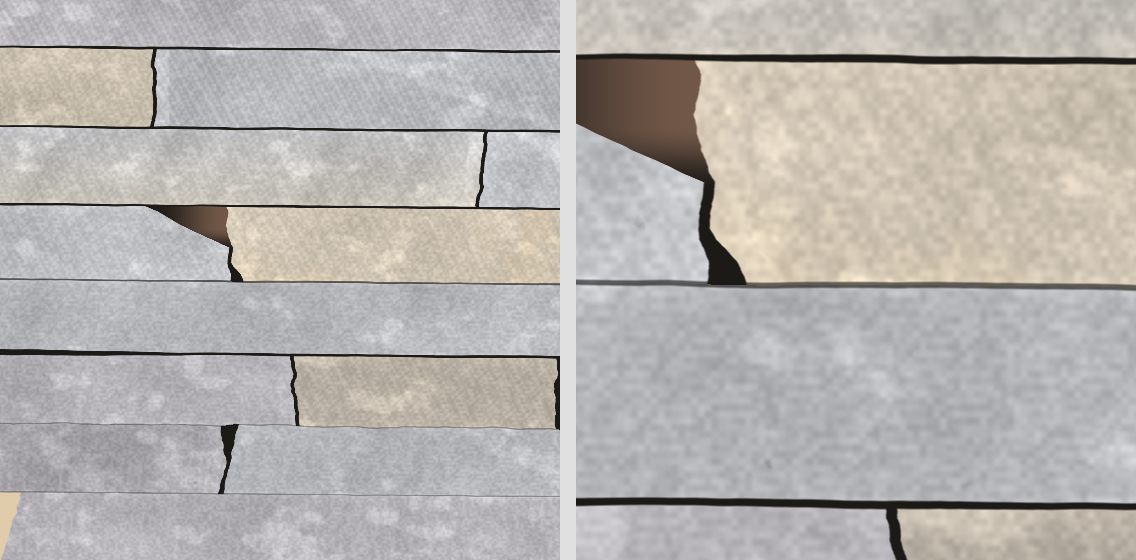
Left: the whole. Right: its middle third, enlarged.
A three.js fragment shader for this texture:

```glsl
// Dry-stacked ledge stone: eight uneven courses of pale slate, some split by
// a ragged upright joint. Course edges come from a formula with noise; each
// stone gets its own tone, warmth, streaks, veins, scuffs and fine grain.

#define EDGES 7
#define SOFT 0.0016
#define BED_GAP 0.0012
#define JOINT_GAP 0.0025
#define GRAIN 0.15
#define SCUFF 0.085
#define COOL vec3(0.985, 0.995, 1.015)
#define MAUVE vec3(1.0, 0.985, 1.012)
#define WARM vec3(1.07, 1.015, 0.925)
#define RUST vec3(0.84, 0.76, 0.64)
#define SHADOW vec3(0.11, 0.10, 0.09)
#define WOOD vec3(0.44, 0.34, 0.28)

varying vec2 vUv;

float hash(vec2 p) {
  return fract(sin(dot(p, vec2(127.1, 311.7))) * 43758.5453);
}

float noise(vec2 p) {
  vec2 i = floor(p), f = fract(p);
  f = f * f * (3.0 - 2.0 * f);
  return mix(mix(hash(i), hash(i + vec2(1.0, 0.0)), f.x),
             mix(hash(i + vec2(0.0, 1.0)), hash(i + 1.0), f.x), f.y);
}

float fbm(vec2 p) {
  float sum = 0.0, amp = 0.5;
  for (int i = 0; i < 5; i++) {
    sum += amp * noise(p);
    p = p * 2.03 + 17.3;
    amp *= 0.5;
  }
  return sum;
}

float is(float a, float b) { return 1.0 - step(0.5, abs(a - b)); }

// Height of the bed line below course i; line 2 is the most broken
float bedLine(float i, float x) {
  float chip = mix(0.003, 0.010, is(i, 2.0));
  return 0.1165 * i + 0.002 * i * i - 0.001 - 0.009 * (x - 0.5)
       + chip * (fbm(vec2(x * 16.0, i * 9.7)) - 0.5);
}

// Joint of a course: position, lean, wedge opening, warm side (- left, + right)
vec4 jointOf(float row) {
  if (row < 0.5) return vec4(0.022, 0.036, 0.0, -1.0);
  if (row < 1.5) return vec4(0.407, 0.030, 0.026, 0.0);
  if (row < 2.5) return vec4(0.527, -0.014, 0.0, 0.85);
  if (row < 3.5) return vec4(2.0, 0.0, 0.0, 0.0);
  if (row < 4.5) return vec4(0.408, -0.015, 0.140, 1.0);
  if (row < 5.5) return vec4(0.861, 0.014, 0.0, -0.35);
  if (row < 6.5) return vec4(0.275, 0.004, 0.0, -1.0);
  return vec4(2.0, 0.0, 0.0, 0.0);
}

void main() {
  vec2 p = vUv;

  // Find the course and the shadow lines between courses
  float row = 0.0, low = 0.0, high = 1.05, bed = 0.0, rimDist = 1.0;
  for (int k = 1; k <= EDGES; k++) {
    float i = float(k), e = bedLine(i, p.x), d = abs(p.y - e);
    if (p.y > e) { row = i; low = e; } else high = min(high, e);
    float depth = 1.0 - 0.65 * step(i, 2.5) - 0.35 * is(i, 4.0);
    float gap = BED_GAP * depth * (0.5 + noise(vec2(p.x * 6.0, i * 4.3)));
    gap += 0.003 * is(i, 3.0) * (1.0 - smoothstep(0.0, 0.5, p.x));
    bed = max(bed, depth * (1.0 - smoothstep(gap, gap + SOFT, d)));
    rimDist = min(rimDist, d);
  }
  float v = (p.y - low) / (high - low);

  // Split the course at its joint
  vec4 j = jointOf(row);
  float ragged = 0.012 * (fbm(vec2(p.y * 45.0, row * 7.0)) - 0.5);
  float center = j.x + j.y * (v - 0.5) + ragged;
  float halfGap = JOINT_GAP * step(0.5, row);
  float left = center - halfGap - j.z * max(v - 0.45, 0.0) / 0.55;
  float right = center + halfGap + j.z * 0.5 * max(0.25 - v, 0.0);
  float side = step(center, p.x);
  float inset = mix(left - p.x, p.x - right, side);
  if (row == 2.0) inset = min(inset, 0.994 + ragged - p.x);
  float hole = (1.0 - smoothstep(0.0, SOFT, inset)) * step(0.5, row);

  // Tone of the stone: course level, blotches and slanted streaks
  vec2 seed = vec2(row * 3.7 + side * 19.3, row * 5.1);
  vec2 q = p + seed;
  float blotch = fbm(q * vec2(7.0, 10.0)) - 0.48;
  float streak = noise(vec2((q.x - 0.45 * q.y) * 24.0, q.y * 5.0)) - 0.5;
  float tone = 0.695 + 0.07 * exp(-(row - 5.0) * (row - 5.0) / 3.0);
  tone += 0.03 * (hash(seed) - 0.5) + 0.14 * blotch;
  tone += streak * mix(0.025, 0.10, is(row, 5.0));
  tone -= 0.03 * is(row, 1.0) * (1.0 - side);

  // Veins: a bright line with a paler band on one side
  float rise = p.y - 0.5 * (low + high);
  float warp = 0.025 * (fbm(q * 18.0) - 0.5);
  float vein = mix(rise + 0.37 * (p.x - 0.79), p.x - 0.775 - 0.7 * rise, mod(row, 2.0)) + warp;
  float veinPower = 0.2 + 0.8 * is(row, 6.0) + 0.3 * is(row, 1.0);
  float band = smoothstep(0.0, 0.004, vein) * (1.0 - smoothstep(0.008, 0.034, vein));
  tone += veinPower * side * (0.055 * band + 0.07 * exp(-abs(vein) * 450.0));

  // Wear: scuffs, pale chipped rims, beveled ends, pits and grain
  tone += SCUFF * smoothstep(0.53, 0.72, fbm(q * vec2(20.0, 25.0)));
  tone += 0.11 * exp(-rimDist * 210.0) * noise(q * vec2(40.0, 90.0));
  float bevel = 0.012 + 0.025 * fbm(q * 14.0);
  tone += (hash(seed + 2.0) - 0.3) * 0.10 * (1.0 - smoothstep(bevel, bevel + 0.004, inset));
  tone -= 0.10 * smoothstep(0.76, 0.88, fbm(q * 42.0));
  tone += GRAIN * (0.6 * noise(q * 250.0) + 0.4 * noise(q * 120.0) - 0.5);

  // Tint: cool slate, mauve slate, warm sandstone and rusty patches
  float warmth = mix(max(-j.w, 0.0), max(j.w, 0.0), side);
  warmth *= mix(1.0, 1.8 - 1.6 * v, is(row, 5.0));
  float mauve = step(6.5, row) + step(row, 2.5) * (1.0 - side * is(row, 1.0));
  vec3 color = tone * mix(mix(COOL, MAUVE, mauve), WARM, clamp(warmth, 0.0, 1.0));
  float rust = is(row, 4.0) * warmth * smoothstep(0.43, 0.68, fbm(q * vec2(9.0, 6.0)));
  color = mix(color, RUST * (tone + 0.25), 0.65 * rust);
  float plank = is(row, 0.0) * (1.0 - smoothstep(-SOFT, SOFT, p.x - center));
  color = mix(color, vec3(0.88, 0.80, 0.67), plank);

  // Shadowed gaps, with brown backing seen through the wide wedge
  float backing = step(0.1, j.z) * smoothstep(0.27, 0.40, p.x) * smoothstep(0.4, 0.7, v);
  color = mix(color, mix(SHADOW, WOOD, backing), hole);
  color = mix(color, SHADOW, bed);
  gl_FragColor = vec4(clamp(color, 0.0, 1.0), 1.0);
}
```
